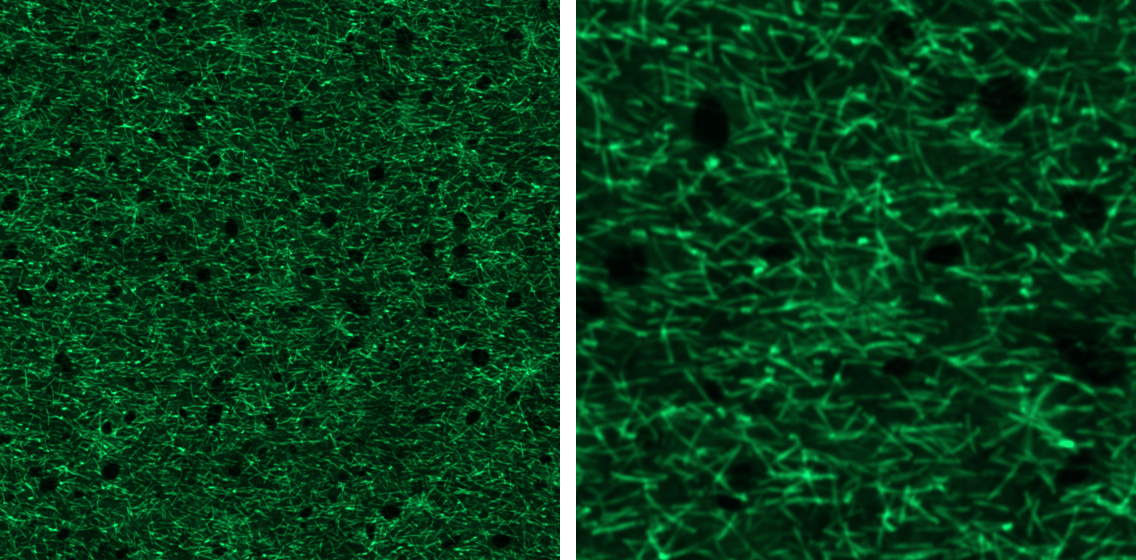
Left, the full canvas; right, a detail of the centre.
Write a three.js fragment shader that draws this texture.

```glsl
// Fluorescent nerve tissue: a dense felt of short green fibres and bright beads,
// pierced by dark cell bodies and a few star-shaped cells with branching arms.
// Layers of jittered grid cells each hold one curved, soft-edged strand.

varying vec2 vUv;

const float TAU = 6.2831853;

vec3 hash3(vec2 p) {
  vec3 q = fract(p.xyx * vec3(0.1031, 0.1030, 0.0973));
  q += dot(q, q.yxz + 33.33);
  return fract((q.xxy + q.yzz) * q.zyx);
}

float noise(vec2 p) {
  vec2 i = floor(p), f = fract(p);
  f = f * f * (3.0 - 2.0 * f);
  float low = mix(hash3(i).x, hash3(i + vec2(1.0, 0.0)).x, f.x);
  float high = mix(hash3(i + vec2(0.0, 1.0)).x, hash3(i + 1.0).x, f.x);
  return mix(low, high, f.y);
}

// Coordinates along and across a direction
vec2 turn(vec2 p, float angle) {
  float c = cos(angle), s = sin(angle);
  return vec2(c * p.x + s * p.y, c * p.y - s * p.x);
}

// Soft capsule lying along x
float strand(vec2 q, float halfLength, float width) {
  q.x = max(abs(q.x) - halfLength, 0.0);
  return exp(-dot(q, q) / (width * width));
}

// One curved, beaded strand per grid cell; few are bright when rarity is high
float fibres(vec2 uv, float cells, float seed, float spread, float reach, float width, float rarity) {
  vec2 p = uv * cells + hash3(vec2(seed, 7.0)).xy * 50.0;
  vec2 home = floor(p);
  float tilt = mix(-0.4, 0.2, noise(uv * 3.0 + 4.0));
  float sum = 0.0;
  for (int y = -1; y <= 1; y++) {
    for (int x = -1; x <= 1; x++) {
      vec2 id = home + vec2(float(x), float(y));
      vec3 place = hash3(id + seed * 19.7);
      vec3 look = hash3(id + seed * 31.3 + 71.0);
      float t = 2.0 * place.z - 1.0;
      vec2 q = turn(p - id - place.xy, tilt + spread * t * (0.35 + t * t));
      q.y += 0.4 * (look.y - 0.5) * q.x * q.x / reach;
      float beads = 0.72 + 0.28 * cos(q.x * 10.0 + look.z * TAU);
      float size = reach * (0.35 + 0.65 * look.z);
      sum += pow(look.x, rarity) * beads * strand(q, size, width * cells);
    }
  }
  return sum;
}

// Dark cell bodies: x is the hole, y its faint lit rim
vec2 somata(vec2 uv) {
  vec2 p = uv + 0.007 * vec2(noise(uv * 75.0), noise(uv * 75.0 + 31.0));
  vec2 home = floor(p * 14.0);
  vec2 result = vec2(0.0);
  for (int y = -1; y <= 1; y++) {
    for (int x = -1; x <= 1; x++) {
      vec2 id = home + vec2(float(x), float(y));
      vec3 place = hash3(id + 211.0);
      vec3 look = hash3(id + 307.0);
      vec2 q = turn(p - (id + place.xy) / 14.0, (look.x - 0.5) * 2.4);
      float radius = 0.0075 + 0.009 * look.y * look.y;
      float d = length(q * vec2(0.85, 1.15)) - radius;
      float present = step(place.z, 0.75);
      float hole = (1.0 - smoothstep(-0.004, 0.003, d)) * mix(0.75, 1.0, look.z);
      float rim = exp(-pow((d - 0.003) / 0.0024, 2.0)) * pow(look.x, 6.0);
      result = max(result, present * vec2(hole, rim));
    }
  }
  return result;
}

// Star-shaped cells: a hazy centre with bent arms
float starCells(vec2 uv) {
  vec2 home = floor(uv * 5.0);
  float sum = 0.0;
  for (int y = -1; y <= 1; y++) {
    for (int x = -1; x <= 1; x++) {
      vec2 id = home + vec2(float(x), float(y));
      vec3 place = hash3(id + 401.0);
      if (place.z > 0.6) continue;
      vec2 p = uv - (id + place.xy) / 5.0;
      float haze = 0.2 * exp(-dot(p, p) / 0.0003) * noise(uv * 130.0);
      float arms = 0.0;
      for (int arm = 0; arm < 9; arm++) {
        vec3 look = hash3(id * 13.0 + float(arm) * 5.3 + 503.0);
        vec2 q = turn(p, (float(arm) + look.x) * TAU / 9.0);
        float reach = 0.014 + 0.06 * look.y * look.y * look.y;
        q.y += (look.z - 0.5) * 7.0 * q.x * q.x;
        q.x -= reach * 0.5 + 0.004;
        arms = max(arms, (0.12 + 0.2 * look.z) * strand(q, reach * 0.5, 0.0025));
      }
      sum += (haze + arms * (0.5 + 0.8 * noise(uv * 110.0))) * (0.6 + place.z);
    }
  }
  return sum;
}

void main() {
  // Fibre felt, from fine short pieces to long sparse processes
  float felt = 0.0;
  for (int i = 0; i < 12; i++) {
    float seed = float(i) + 1.0;
    felt += 0.35 * fibres(vUv, 36.0 + seed, seed, 1.05, 0.72, 0.0018, 3.2);
  }
  float beads = 0.0;
  for (int i = 0; i < 3; i++) {
    beads += 0.8 * fibres(vUv, 46.0, float(i) + 21.0, 0.8, 0.16, 0.0021, 4.8);
  }
  float processes = 0.26 * fibres(vUv, 9.0, 31.0, 2.3, 0.6, 0.002, 4.0)
                  + 0.22 * fibres(vUv, 13.0, 32.0, 2.3, 0.6, 0.0018, 3.0);

  // Uneven haze, patchy brightness and fine grain
  float haze = 0.07 + 0.075 * noise(vUv * 45.0);
  float patches = 0.74 + 0.28 * noise(vUv * 7.0) + 0.26 * noise(vUv * 24.0 + 9.0);
  float grain = 0.045 * (noise(vUv * 260.0) - 0.5);

  vec2 body = somata(vUv);
  float light = (haze + felt + beads + processes + grain) * patches + 0.15 * body.y;
  light *= 1.0 - 0.86 * body.x;
  light += starCells(vUv) * (1.0 - 0.6 * body.x);
  light = clamp(light, 0.02, 0.95);

  gl_FragColor = vec4(0.05 * light, light, light * (0.35 + 0.16 * light), 1.0);
}
```
